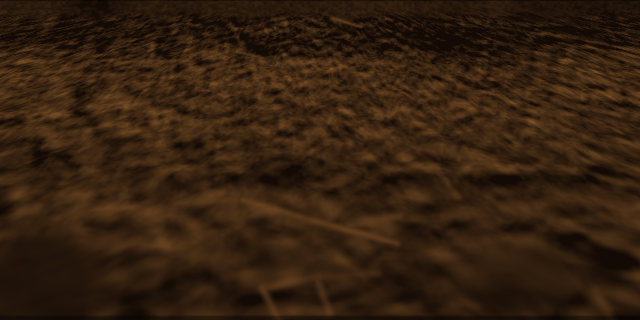
Write a WebGL 1 fragment shader that draws this texture.

```glsl
precision highp float;
// Ploughed soil at low sun: a sharp far ridge, blurred foreground clods and dry straw.
uniform vec2 u_resolution;

float hash(vec2 p) {
  vec3 q = fract(vec3(p.xyx) * 0.1031);
  q += dot(q, q.yzx + 33.33);
  return fract((q.x + q.y) * q.z);
}

float noise(vec2 p) {
  vec2 i = floor(p), f = fract(p);
  f = f * f * (3.0 - 2.0 * f);
  return mix(mix(hash(i), hash(i + vec2(1.0, 0.0)), f.x),
             mix(hash(i + vec2(0.0, 1.0)), hash(i + vec2(1.0)), f.x), f.y);
}

// Soil height; detail fades the fine octaves that are out of focus.
float soil(vec2 p, float detail) {
  float sum = 0.0, amp = 0.6;
  for (int i = 0; i < 4; i++) {
    sum += amp * (noise(p) - 0.5);
    p = mat2(1.62, 0.9, -0.9, 1.62) * p + 7.3;
    amp *= detail;
  }
  return sum;
}

float blob(vec2 p, vec2 centre, vec2 radius) {
  vec2 d = (p - centre) / radius;
  return exp(-dot(d, d));
}

// Stone with a lit crown and a shaded base.
float stone(vec2 p, vec2 centre, vec2 radius) {
  return 0.5 * blob(p, centre + vec2(0.0, radius.y * 0.7), radius * vec2(0.8, 0.5))
       - blob(p, centre - vec2(0.0, radius.y * 0.3), radius);
}

// Soft straw stalk from a to b.
float straw(vec2 p, vec2 a, vec2 b, float width) {
  vec2 d = b - a;
  float t = clamp(dot(p - a, d) / dot(d, d), 0.0, 1.0);
  float r = length(p - a - d * t) / width;
  return exp(-r * r) * (0.65 + 0.35 * noise(p * 25.0));
}

void main() {
  vec2 p = gl_FragCoord.xy / u_resolution.y;
  p.x *= 2.0 * u_resolution.y / u_resolution.x;
  float y = p.y;

  // Ground perspective: grains grow towards the viewer.
  float size = 1.25 - y;
  vec2 ground = vec2((p.x - 1.0) / size, -1.5 * log(size)) * 13.0 + 60.0;
  ground += 0.5 * vec2(noise(ground * 0.7), noise(ground * 0.7 + 19.0));
  float detail = mix(0.36, 0.72, smoothstep(0.15, 0.8, y));
  float height = soil(ground, detail);
  float relief = height - soil(ground + vec2(0.15, 0.6), detail);
  float clumps = noise(ground * vec2(0.22, 0.4) + 5.0) - 0.5;

  // Broad bands of light down the field.
  float tone = mix(0.27, 0.45, smoothstep(0.0, 0.28, y));
  tone += 0.06 * blob(p, vec2(1.0, 0.7), vec2(1.5, 0.13));
  float ridge = 0.84 + 0.02 * sin(p.x * 3.0) + 0.03 * (noise(p * vec2(5.0, 2.0)) - 0.5);
  tone -= 0.26 * smoothstep(ridge - 0.05, ridge + 0.03, y);
  tone += 0.62 * relief + 0.3 * height + 0.22 * clumps;

  // Dusty haze above the far ridge.
  float haze = smoothstep(0.92, 0.97, y + 0.03 * (noise(p * 14.0) - 0.5));
  float dust = 0.3 + 0.1 * (noise(p * 9.0) - 0.5) + 0.2 * (noise(p * 110.0) - 0.5);
  tone = mix(tone, dust, haze * 0.85);
  tone -= 0.28 * blob(p, vec2(0.3, 0.98), vec2(0.08, 0.05));
  tone -= 0.12 * smoothstep(1.45, 1.8, p.x) * smoothstep(0.88, 0.97, y);

  // Shadowed hollows.
  tone -= 0.25 * blob(p, vec2(0.9, 0.46), vec2(0.15, 0.035));
  tone -= 0.2 * blob(p, vec2(1.67, 0.43), vec2(0.28, 0.035));
  tone -= 0.2 * blob(p, vec2(0.17, 0.51), vec2(0.13, 0.03));
  tone -= 0.28 * blob(p, vec2(1.35, 0.365), vec2(0.045, 0.03));
  tone -= 0.2 * blob(p, vec2(1.2, 0.41), vec2(0.05, 0.03));
  tone -= 0.18 * blob(p, vec2(1.3, 0.12), vec2(0.13, 0.09));
  tone -= 0.2 * blob(p, vec2(1.56, 0.09), vec2(0.06, 0.06));

  // Stones on the far slope, then large blurred clods in front.
  tone += 0.28 * stone(p, vec2(0.27, 0.72), vec2(0.05, 0.03));
  tone += 0.3 * stone(p, vec2(0.76, 0.68), vec2(0.05, 0.035));
  tone += 0.28 * stone(p, vec2(0.8, 0.87), vec2(0.05, 0.03));
  tone += 0.28 * stone(p, vec2(1.4, 0.88), vec2(0.07, 0.03));
  float clod = blob(p, vec2(0.13, 0.13), vec2(0.21, 0.17));
  tone = mix(tone, 0.15, 0.85 * smoothstep(0.15, 0.75, clod));
  clod = blob(p, vec2(1.62, 0.13), vec2(0.2, 0.12));
  tone = mix(tone, 0.24 + 0.7 * (y - 0.1), 0.7 * smoothstep(0.2, 0.7, clod));
  tone += 0.35 * stone(p, vec2(1.91, 0.2), vec2(0.08, 0.065));
  tone -= 0.2 * blob(p, vec2(1.79, 0.24), vec2(0.06, 0.04));

  // Straw: two blurred crossings near the viewer, slivers on the ridge.
  float stalks = straw(p, vec2(0.76, 0.375), vec2(0.98, 0.31), 0.013);
  stalks = max(stalks, straw(p, vec2(0.98, 0.31), vec2(1.24, 0.24), 0.013));
  stalks = max(stalks, 0.6 * straw(p, vec2(1.08, 0.29), vec2(1.25, 0.325), 0.014));
  stalks = max(stalks, 0.45 * straw(p, vec2(0.55, 0.365), vec2(0.76, 0.375), 0.012));
  stalks = max(stalks, 0.7 * straw(p, vec2(0.82, 0.1), vec2(1.0, 0.135), 0.015));
  stalks = max(stalks, 0.5 * straw(p, vec2(1.0, 0.135), vec2(1.18, 0.145), 0.016));
  stalks = max(stalks, 0.8 * straw(p, vec2(0.82, 0.1), vec2(0.87, 0.0), 0.014));
  stalks = max(stalks, 0.7 * straw(p, vec2(0.99, 0.13), vec2(1.03, 0.02), 0.014));
  stalks = max(stalks, 0.7 * straw(p, vec2(1.86, 0.09), vec2(1.91, 0.0), 0.018));
  stalks = max(stalks, straw(p, vec2(1.04, 0.943), vec2(1.13, 0.915), 0.005));
  stalks = max(stalks, 0.8 * straw(p, vec2(0.74, 0.838), vec2(0.82, 0.82), 0.004));
  tone = mix(tone, 1.0, 0.75 * stalks);

  // Warm earth ramp and thin dark borders.
  tone = clamp(tone, 0.04, 1.15);
  vec3 color = mix(vec3(0.06, 0.03, 0.015), vec3(0.45, 0.29, 0.135), tone);
  color *= mix(0.55, 1.0, smoothstep(0.008, 0.018, y) * smoothstep(1.0, 0.994, y));
  gl_FragColor = vec4(color, 1.0);
}
```
